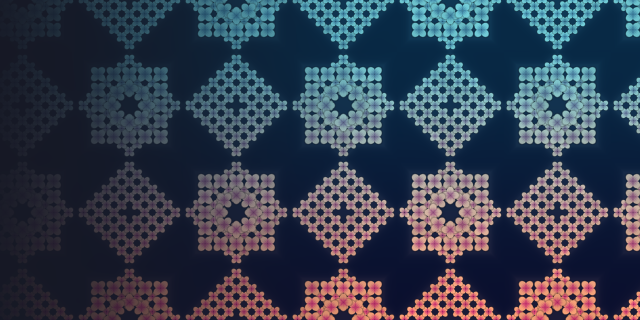
Reproduce this pattern procedurally as a WebGL 2 fragment shader.

```glsl
#version 300 es
precision highp float;
// Checkerboard of lace medallions built from four-petal flowers: open diamonds
// alternate with denser rosettes of large flowers. Flowers are painted from nearby
// lattice sites, tinted coral to cyan up the canvas and faded into dark on the left.
#define CELL 0.3343             // medallion spacing, in canvas heights
#define ORIGIN vec2(1.073, 0.336)
#define SITES 14.0              // lattice steps per medallion
#define BLOCK_PITCH 2.05        // spacing of the large rosette flowers
#define BLOCK_SCALE 1.45
#define RING_RADIUS 2.25        // ring of eight flowers around the centre
#define PETAL_OFFSET 0.40
#define PETAL_SIZE vec2(0.40, 0.33)
#define VARIATION 0.12          // brightness change between flowers
#define SHADOW 0.22
#define GLOW 0.07

uniform vec2 u_resolution;
out vec4 fragColor;

float hash(vec2 p) {
  vec3 q = fract(p.xyx * 0.1031);
  q += dot(q, q.yzx + 33.33);
  return fract((q.x + q.y) * q.z);
}

vec2 turn(vec2 p, float angle) {
  float c = cos(angle), s = sin(angle);
  return vec2(c * p.x + s * p.y, c * p.y - s * p.x);
}

// Blends three colours from the bottom of the canvas to the top.
vec3 ramp(vec3 low, vec3 middle, vec3 high, float y) {
  vec3 lower = mix(low, middle, smoothstep(0.0, 0.45, y));
  return mix(lower, high, smoothstep(0.33, 0.9, y));
}

// Paints one flower with petals on the diagonals, over a soft shadow.
void paintFlower(inout vec3 ink, vec2 q, float pixel, vec3 petal, vec3 heart, float seed) {
  vec2 a = abs(q);
  vec2 axis = vec2(a.x + a.y, a.x - a.y) * 0.7071;
  vec2 e = (axis - vec2(PETAL_OFFSET, 0.0)) / PETAL_SIZE;
  float edge = (length(e) - 1.0) * PETAL_SIZE.y;
  float cover = 1.0 - smoothstep(-pixel, pixel, edge);
  ink *= 1.0 - SHADOW * (1.0 - smoothstep(0.0, 0.14, edge));

  // The heart colour runs outward along the seams and petal veins.
  float r = length(q);
  float core = 1.0 - smoothstep(0.05, 0.58, r);
  float seam = (1.0 - smoothstep(0.0, 0.12, min(a.x, a.y))) * (1.0 - smoothstep(0.4, 0.75, r));
  float vein = 0.12 * (0.5 + 0.5 * cos(axis.y * 42.0)) * (1.0 - smoothstep(0.3, 0.7, r));
  vec3 tone = mix(petal, heart, clamp(core * 0.75 + seam * 0.3 + vein, 0.0, 1.0));
  tone *= 1.0 + VARIATION * (seed - 0.5);
  tone *= 1.0 - 0.15 * smoothstep(-0.07, 0.0, edge);
  ink = mix(ink, tone, cover);
}

void main() {
  vec2 uv = gl_FragCoord.xy / u_resolution;
  vec2 pos = gl_FragCoord.xy / u_resolution.y;
  float pixel = 0.7 * SITES / (CELL * u_resolution.y);

  // Medallion cell, with coordinates in lattice steps from its centre.
  vec2 grid = (pos - ORIGIN) / CELL;
  vec2 cell = round(grid);
  vec2 p = (grid - cell) * SITES;
  bool rosette = mod(cell.x + cell.y, 2.0) > 0.5;

  // Colours across the canvas.
  vec3 petal = ramp(vec3(0.97, 0.63, 0.46), vec3(0.76, 0.69, 0.64), vec3(0.43, 0.77, 0.81), uv.y);
  vec3 heart = ramp(vec3(0.80, 0.22, 0.43), vec3(0.55, 0.36, 0.50), vec3(0.24, 0.50, 0.62), uv.y);
  vec3 dusk = vec3(0.085, 0.095, 0.145);
  vec3 night = mix(vec3(0.04, 0.06, 0.18), vec3(0.03, 0.16, 0.27), smoothstep(0.0, 0.9, uv.y));
  vec3 ground = mix(dusk, night, smoothstep(0.0, 0.65, uv.x));
  float fade = smoothstep(-0.07, 0.69, uv.x);

  // Faint halo around each medallion.
  vec2 a = abs(p);
  float outline = (a.x + a.y - 7.0) * 0.7071;
  if (rosette) outline = min(outline, max(a.x, a.y) - 5.3);
  ground += GLOW * fade * petal * exp(-2.4 * max(outline, 0.0));
  vec3 ink = ground;

  // Diamond net: every other lattice site, with an open centre.
  float hole = rosette ? 1.6 : 1.0;
  vec2 nearest = round(p);
  for (int j = -1; j <= 1; j++)
  for (int i = -1; i <= 1; i++) {
    vec2 site = nearest + vec2(i, j);
    bool even = mod(site.x + site.y, 2.0) < 0.5;
    bool inside = abs(site.x) + abs(site.y) < 6.5 && length(site) > hole;
    if (even && inside)
      paintFlower(ink, p - site, pixel, petal, heart, hash(site + cell * 17.0 + 200.0));
  }

  if (rosette) {
    // Square border of large flowers.
    nearest = round(p / BLOCK_PITCH);
    for (int j = -1; j <= 1; j++)
    for (int i = -1; i <= 1; i++) {
      vec2 site = nearest + vec2(i, j);
      float ring = max(abs(site.x), abs(site.y));
      vec2 q = (p - site * BLOCK_PITCH) / BLOCK_SCALE;
      if (ring > 1.5 && ring < 2.5)
        paintFlower(ink, q, pixel / BLOCK_SCALE, petal, heart, hash(site + cell * 23.0 + 400.0));
    }
    // Ring of eight flowers leaving a round opening.
    for (int k = 0; k < 8; k++) {
      vec2 q = turn(p, float(k) * 0.785398) - vec2(RING_RADIUS, 0.0);
      q = turn(q, 0.785398) / BLOCK_SCALE;
      paintFlower(ink, q, pixel / BLOCK_SCALE, petal, heart, hash(vec2(k, 7) + cell * 31.0 + 600.0));
    }
  }

  fragColor = vec4(mix(ground, ink, fade), 1.0);
}
```
